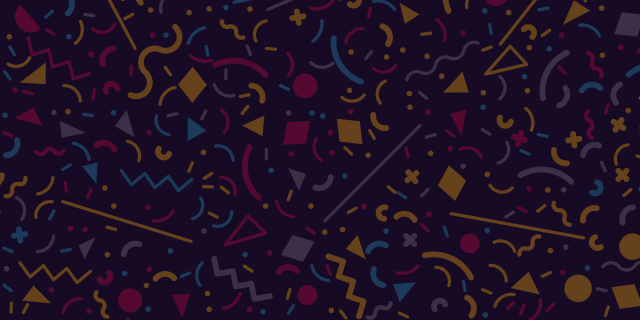
Reproduce this pattern procedurally as a WebGL 1 fragment shader.

```glsl
precision highp float;
uniform vec2 u_resolution;

const vec3 NIGHT = vec3(0.09, 0.04, 0.145);
const vec3 OCHRE = vec3(0.395, 0.258, 0.105);
const vec3 WINE = vec3(0.335, 0.035, 0.19);
const vec3 BLUE = vec3(0.11, 0.228, 0.355);
const vec3 MAUVE = vec3(0.235, 0.185, 0.285);

// Each grid: pitch, jitter as a share of the pitch, spread of angles
const vec3 LINE_GRID = vec3(0.70, 0.40, 2.0);
const vec3 STROKE_GRID = vec3(0.31, 0.30, 1.2);
const vec3 MOTIF_GRID = vec3(0.17, 0.40, 6.28);
const vec3 CURL_GRID = vec3(0.095, 0.35, 1.8);
const vec3 CONFETTI_GRID = vec3(0.062, 0.50, 6.28);

// Free space needed around the centre of a piece
const float STROKE_ROOM = 0.05;
const float MOTIF_ROOM = 0.048;
const float CURL_ROOM = 0.038;
const float CONFETTI_ROOM = 0.024;
const float REACH = 0.06;

const float THICK = 0.009;
const float THIN = 0.005;

struct Item { vec2 centre; vec2 axis; vec2 q; float kind; vec3 vary; float hue; };

vec4 hash4(vec3 p) {
  vec4 h = fract(p.xyzx * vec4(0.1031, 0.1030, 0.0973, 0.1099));
  h += dot(h, h.wzxy + 33.33);
  return fract((h.xxyz + h.yzzw) * h.zywx);
}

// Piece in the k-th of the 3 x 3 cells around p, with p in its own frame
Item place(vec2 p, int k, vec3 grid, float seed) {
  float row = floor((float(k) + 0.5) / 3.0);
  vec2 cell = floor(p / grid.x) + vec2(float(k) - 3.0 * row, row) - 1.0;
  vec4 a = hash4(vec3(cell, seed));
  vec4 b = hash4(vec3(cell, seed + 31.0));
  vec2 centre = grid.x * (cell + 0.5 + grid.y * (a.xy - 0.5));
  float angle = 1.5708 * mod(cell.x + cell.y, 2.0) + grid.z * (a.z - 0.5);
  vec2 axis = vec2(cos(angle), sin(angle));
  vec2 d = p - centre;
  vec2 q = vec2(dot(d, axis), dot(d, vec2(-axis.y, axis.x)));
  return Item(centre, axis, q, a.w, b.xyz, b.w);
}

float segment(vec2 q, vec2 a, vec2 b) {
  vec2 ab = b - a;
  return length(q - a - ab * clamp(dot(q - a, ab) / dot(ab, ab), 0.0, 1.0));
}

float side(vec2 q, vec2 a, vec2 b) {
  return (b.x - a.x) * (q.y - a.y) - (b.y - a.y) * (q.x - a.x);
}

float triangle(vec2 q, vec2 a, vec2 b, vec2 c) {
  float edge = min(segment(q, a, b), min(segment(q, b, c), segment(q, c, a)));
  float inside = min(side(q, a, b), min(side(q, b, c), side(q, c, a)));
  return inside > 0.0 ? -edge : edge;
}

float zigzag(vec2 q, float period, float height) {
  q.x = abs(q.x - period * clamp(floor(q.x / period + 0.5), -1.0, 1.0));
  return segment(q, vec2(0.0, -height), vec2(0.5 * period, height));
}

// Arc number j of a wave; bend is half its opening angle
float waveArc(vec2 q, float span, float bend, float j) {
  float radius = 0.5 * span / sin(bend);
  q = vec2(abs(q.x - j * span), q.y * (1.0 - 2.0 * mod(j, 2.0)) + radius * cos(bend));
  vec2 tip = vec2(sin(bend), cos(bend));
  return tip.y * q.x > tip.x * q.y ? length(q - tip * radius) : abs(length(q) - radius);
}

// Chain of 2n + 1 arcs; n = 0 is a single arc
float wave(vec2 q, float span, float bend, float n) {
  float j = floor(q.x / span);
  return min(waveArc(q, span, bend, clamp(j, -n, n)), waveArc(q, span, bend, clamp(j + 1.0, -n, n)));
}

float strokeShape(vec2 q, float kind) {
  if (kind < 0.25) return zigzag(q, 0.07, 0.017) - THICK;
  if (kind < 0.45) return zigzag(q, 0.074, 0.02) - THIN;
  if (kind < 0.63) return wave(q, 0.05, 0.9, 2.0) - THIN;
  if (kind < 0.80) return wave(q, 0.085, 1.4, 1.0) - THICK;
  return wave(q, 0.16, 0.65, 0.0) - THICK;
}

float motifShape(vec2 q, float kind, vec3 v) {
  vec2 s = vec2(mix(0.022, 0.042, v.x), mix(0.042, 0.026, v.y));
  if (kind < 0.45) return triangle(q, -s, vec2(s.x, -s.y), vec2(0.06 * (v.z - 0.5), s.y));
  if (kind < 0.58) return length(q) - mix(0.022, 0.047, v.x);
  if (kind < 0.68) return dot(abs(q), vec2(0.78, 0.62)) - 0.035;
  if (kind < 0.78) return max(length(q) - mix(0.043, 0.056, v.x), -q.y);
  if (kind < 0.88) return abs(triangle(q, vec2(-0.058, -0.036), vec2(0.058, -0.036), vec2(-0.05, 0.04))) - THIN;
  q = abs(q);
  return min(segment(q, vec2(0.0), vec2(0.018, 0.0)), segment(q, vec2(0.0), vec2(0.0, 0.018))) - THICK;
}

float curlShape(vec2 q, float kind, vec3 v) {
  q.y *= v.x < 0.5 ? -1.0 : 1.0;
  if (kind < 0.50) return wave(q, 0.07, mix(0.5, 0.95, v.y), 0.0) - THIN;
  if (kind < 0.75) return wave(q, 0.058, 0.9, 0.0) - THICK;
  if (kind < 0.88) return wave(q, 0.028, 1.0, 1.0) - 0.0065;
  return wave(q, 0.036, 1.65, 0.0) - THICK;
}

// Layers return distance and hue; each one fills the gaps left by those before
vec2 lines(vec2 p) {
  vec2 best = vec2(9.0, 0.0);
  for (int k = 0; k < 9; k++) {
    Item it = place(p, k, LINE_GRID, 1.0);
    float d = segment(it.q, vec2(-0.21, 0.0), vec2(0.21, 0.0)) - THIN;
    if (d < best.x) best = vec2(d, 0.99 * step(0.5, it.hue));
  }
  return best;
}

vec2 strokes(vec2 p) {
  vec2 best = lines(p);
  for (int k = 0; k < 9; k++) {
    Item it = place(p, k, STROKE_GRID, 2.0);
    float d = strokeShape(it.q, it.kind);
    if (d < min(best.x, REACH)) {
      vec2 arm = 0.11 * it.axis;
      float room = min(lines(it.centre).x, min(lines(it.centre + arm).x, lines(it.centre - arm).x));
      if (room > STROKE_ROOM) best = vec2(d, it.hue);
    }
  }
  return best;
}

vec2 motifs(vec2 p) {
  vec2 best = strokes(p);
  for (int k = 0; k < 9; k++) {
    Item it = place(p, k, MOTIF_GRID, 3.0);
    float d = motifShape(it.q, it.kind, it.vary);
    if (d < min(best.x, REACH)) if (strokes(it.centre).x > MOTIF_ROOM) best = vec2(d, it.hue);
  }
  return best;
}

vec2 curls(vec2 p) {
  vec2 best = motifs(p);
  for (int k = 0; k < 9; k++) {
    Item it = place(p, k, CURL_GRID, 4.0);
    float d = curlShape(it.q, it.kind, it.vary);
    if (d < min(best.x, 0.5 * REACH)) if (motifs(it.centre).x > CURL_ROOM) best = vec2(d, it.hue);
  }
  return best;
}

vec2 confetti(vec2 p) {
  vec2 best = curls(p);
  for (int k = 0; k < 9; k++) {
    Item it = place(p, k, CONFETTI_GRID, 5.0);
    float dash = segment(it.q, vec2(-0.014, 0.0), vec2(0.014, 0.0)) - THIN;
    float d = it.kind < 0.47 ? length(it.q) - 0.0085 : dash;
    if (d < min(best.x, 0.1 * REACH)) if (curls(it.centre).x > CONFETTI_ROOM) best = vec2(d, it.hue);
  }
  return best;
}

vec3 ink(float hue) {
  return hue < 0.39 ? OCHRE : hue < 0.63 ? WINE : hue < 0.86 ? BLUE : MAUVE;
}

void main() {
  float pixel = 1.0 / u_resolution.y;
  vec2 nearest = confetti(gl_FragCoord.xy * pixel);
  float cover = 1.0 - smoothstep(-0.7 * pixel, 0.7 * pixel, nearest.x);
  gl_FragColor = vec4(mix(NIGHT, ink(nearest.y), cover), 1.0);
}
```
